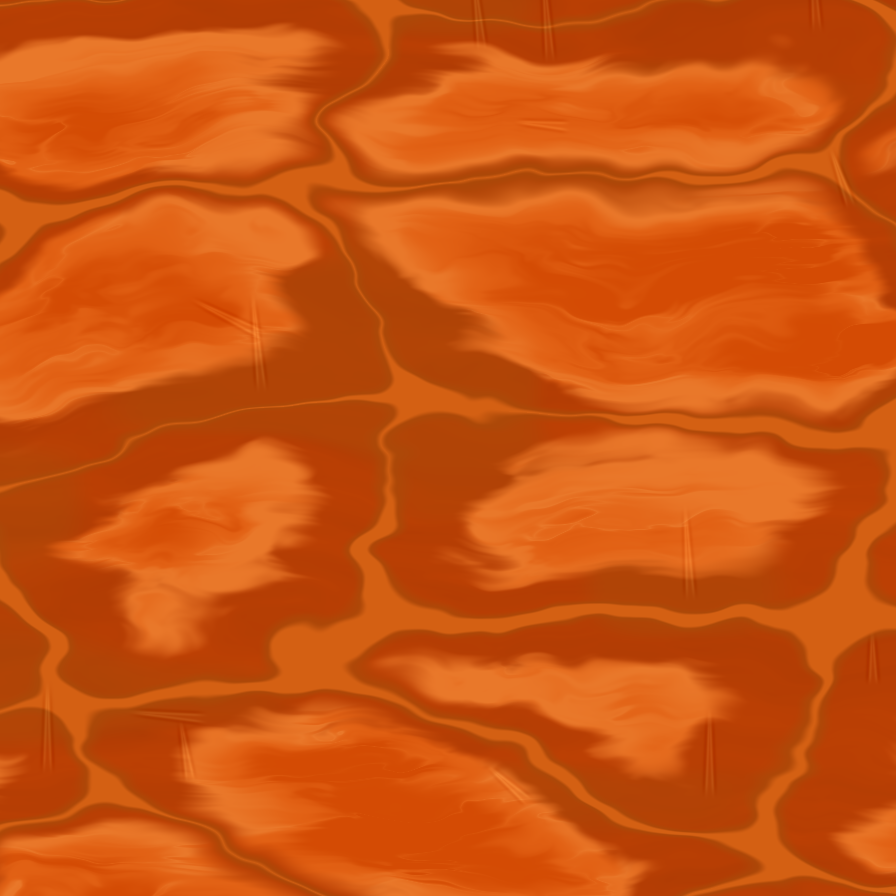
This texture is drawn by a Shadertoy shader. Its source:

```glsl
vec2 hash2(vec2 p) {
    vec3 a = fract(p.xyx * vec3(0.1031, 0.1030, 0.0973));
    a += dot(a, a.yzx + 33.33);
    return fract((a.xx + a.yz) * a.zy);
}

float noise(vec2 p) {
    vec2 i = floor(p), f = fract(p);
    f = f * f * f * (f * (f * 6.0 - 15.0) + 10.0);
    float low = mix(hash2(i).x, hash2(i + vec2(1, 0)).x, f.x);
    float high = mix(hash2(i + vec2(0, 1)).x, hash2(i + vec2(1, 1)).x, f.x);
    return mix(low, high, f.y);
}

float fbm(vec2 p) {
    float sum = 0.0, amp = 0.53;
    for (int i = 0; i < 4; i++) {
        sum += amp * noise(p);
        p = mat2(1.95, 0.25, -0.25, 1.95) * p + 17.3;
        amp *= 0.5;
    }
    return sum;
}

// Rounded distance to the nearest cell border, below zero at junctions
float veinDistance(vec2 q) {
    vec2 cell = floor(q), f = fract(q), nearest = vec2(9.0);
    for (int y = -1; y <= 1; y++)
    for (int x = -1; x <= 1; x++) {
        vec2 g = vec2(x, y);
        vec2 r = g + 0.1 + 0.8 * hash2(cell + g + 40.0) - f;
        if (dot(r, r) < dot(nearest, nearest)) nearest = r;
    }
    float sum = 0.0;
    for (int y = -2; y <= 2; y++)
    for (int x = -2; x <= 2; x++) {
        vec2 g = vec2(x, y);
        vec2 r = g + 0.1 + 0.8 * hash2(cell + g + 40.0) - f;
        vec2 across = r - nearest;
        if (dot(across, across) > 1e-4)
            sum += exp(-22.0 * dot(0.5 * (r + nearest), normalize(across)));
    }
    return -log(sum) / 22.0;
}

// Short tapering grooves: light on one flank, dark on the other
float scratches(vec2 uv) {
    float relief = 0.0;
    for (int i = 0; i < 14; i++) {
        vec2 place = hash2(vec2(i, 7)), shape = hash2(vec2(i, 23));
        float angle = 1.57 + 1.6 * pow(2.0 * shape.x - 1.0, 3.0);
        vec2 dir = vec2(cos(angle), sin(angle)), r = uv - place;
        float along = dot(r, dir) / (0.05 + 0.08 * shape.y);
        float side = abs(dot(r, vec2(-dir.y, dir.x))) - 0.004 * (1.0 - along);
        float mask = smoothstep(0.0, 0.2, along) * smoothstep(1.0, 0.7, along);
        float lit = exp(-pow(side / 0.0016, 2.0));
        float shade = exp(-pow((side - 0.003) / 0.002, 2.0));
        relief += mask * (lit - 0.7 * shade);
    }
    return relief;
}

void mainImage(out vec4 fragColor, in vec2 fragCoord) {
    vec2 uv = fragCoord / iResolution.xy;
    vec3 dark = vec3(0.72, 0.245, 0.015), olive = vec3(0.67, 0.29, 0.035);
    vec3 deep = vec3(0.83, 0.295, 0.015), amber = vec3(0.885, 0.38, 0.08);
    vec3 light = vec3(0.915, 0.47, 0.165), vein = vec3(0.83, 0.375, 0.075);

    // Bent, flattened cells
    vec2 bend = vec2(fbm(uv * vec2(2.5, 6.0) + 3.0), fbm(uv * vec2(3.5, 5.0) + 31.0)) - 0.5;
    vec2 p = uv + bend * vec2(0.26, 0.13);
    float d = veinDistance(p * vec2(1.9, 4.0));

    // Ragged sideways pull, calm near the veins
    float pull = fbm(vec2(uv.x * 3.0, uv.y * 24.0) + bend * 4.0) - 0.5;
    float h = d + 0.26 * pull * smoothstep(0.0, 0.15, d);
    float margin = 0.03 + 0.15 * smoothstep(0.25, 0.75, noise(uv * vec2(2.5, 5.0) + 11.0));

    // Pale rims, soft bands and sharp creases inside the cells
    float band = fbm(p * vec2(2.5, 11.0) + vec2(0.8 * pull, 2.0 * pull) + 57.0);
    float rim = 1.0 - smoothstep(0.06, 0.25, h - margin);
    float crease = pow(1.0 - abs(2.0 * fract(2.5 * band + 2.0 * h) - 1.0), 5.0);
    float tone = 0.18 + 0.52 * rim + 1.7 * (band - 0.5) + 0.3 * crease;
    vec3 body = mix(deep, amber, smoothstep(0.05, 0.5, tone));
    body = mix(body, light, smoothstep(0.45, 1.0, tone));

    // Dark margin with faint streaks
    vec3 edge = dark * (1.0 + 0.12 * pull);
    edge = mix(edge, olive, 0.5 * smoothstep(0.6, 0.8, noise(uv * vec2(4.0, 9.0) + 71.0)));
    vec3 col = mix(edge, body, smoothstep(margin - 0.02, margin + 0.065, h));

    // Tan vein of changing width inside an olive fringe
    float width = 0.004 + 0.026 * smoothstep(0.3, 0.8, noise(uv * vec2(5.0, 6.0) + 91.0));
    col = mix(col, olive, 0.8 * (1.0 - smoothstep(width, width + 0.03, d)));
    col = mix(col, vein, 1.0 - smoothstep(width - 0.008, width + 0.006, d));

    col += scratches(uv) * vec3(0.04, 0.06, 0.045);
    fragColor = vec4(clamp(col, 0.0, 1.0), 1.0);
}
```
